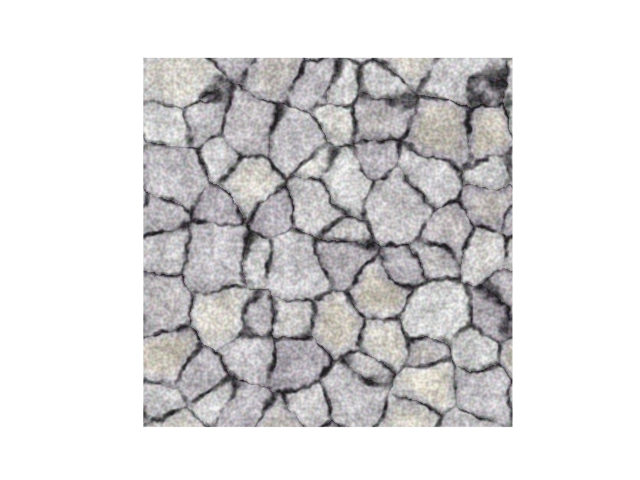
Reproduce this texture procedurally as a Shadertoy shader.

```glsl
const vec3 PAPER = vec3(1.0);
const vec3 CREAM = vec3(0.035, 0.012, -0.035);
const vec3 LAVENDER = vec3(0.006, -0.014, 0.016);
const vec2 PATCH_CENTER = vec2(0.5124, 0.495);  // fraction of the canvas
const float PATCH_SIZE = 0.769;                 // fraction of canvas height
const float STONES = 8.0;                       // stones across the patch

struct Stone {
    float gap;    // zero on the joint, growing inwards
    vec2 offset;  // from the stone's center
    vec2 id;
};

vec2 hash2(vec2 p, float seed) {
    vec3 q = fract(vec3(p.xyx + seed) * vec3(0.1031, 0.1030, 0.0973));
    q += dot(q, q.yzx + 33.33);
    return fract((q.xx + q.yz) * q.zy);
}

float corner(vec2 cell, vec2 f, vec2 o, float period, float seed) {
    float angle = 6.2832 * hash2(mod(cell + o, period), seed).x;
    return dot(vec2(cos(angle), sin(angle)), f - o);
}

// Gradient noise that wraps after "period" cells, p in 0..1
float noise(vec2 p, float period, float seed) {
    p *= period;
    vec2 i = floor(p), f = fract(p);
    vec2 u = f * f * f * (f * (f * 6.0 - 15.0) + 10.0);
    float a = corner(i, f, vec2(0, 0), period, seed);
    float b = corner(i, f, vec2(1, 0), period, seed);
    float c = corner(i, f, vec2(0, 1), period, seed);
    float d = corner(i, f, vec2(1, 1), period, seed);
    return mix(mix(a, b, u.x), mix(c, d, u.x), u.y);
}

vec2 warp(vec2 p, float period, float seed) {
    return vec2(noise(p, period, seed), noise(p, period, seed + 7.0));
}

// Wrapping cells with a random radius each, giving rounded stones
Stone findStone(vec2 p, float period) {
    vec2 base = floor(p * period), f = fract(p * period);
    float first = 9.0, second = 9.0;
    Stone s = Stone(0.0, vec2(0.0), vec2(0.0));
    for (int y = -2; y <= 2; y++) {
        for (int x = -2; x <= 2; x++) {
            vec2 cell = vec2(x, y);
            vec2 id = mod(base + cell, period);
            vec2 offset = f - cell - 0.5 - 0.85 * (hash2(id, 3.0) - 0.5);
            float d = length(offset) - 0.42 * hash2(id, 11.0).x;
            if (d < first) {
                second = first;
                first = d;
                s.offset = offset;
                s.id = id;
            } else {
                second = min(second, d);
            }
        }
    }
    s.gap = second - first;
    return s;
}

vec3 stoneWall(vec2 p) {
    vec2 bent = p + 0.018 * warp(p, 14.0, 21.0) + 0.007 * warp(p, 50.0, 35.0);
    Stone s = findStone(bent, STONES);
    vec2 pick = hash2(s.id, 51.0);

    // Joints come and go, and are deepest at the upper right of a stone
    float side = dot(normalize(s.offset + 0.001), vec2(0.6, 0.8));
    float depth = 0.62 + 1.1 * noise(p, 15.0, 61.0)
                + 0.7 * noise(p, 44.0, 67.0) + 0.22 * side;
    depth = clamp(depth, 0.08, 1.0);
    float joint = 1.0 - smoothstep(0.02, 0.08 + 0.11 * depth, s.gap);
    float halo = exp(-7.0 * s.gap);

    // Mottled faces with soft and fine grain
    float mottle = 0.13 * noise(p, 12.0, 71.0) + 0.12 * noise(p, 30.0, 73.0);
    float grain = 0.13 * noise(p, 68.0, 79.0) + 0.15 * noise(p, 110.0, 83.0);
    float tone = 0.765 + 0.13 * (pick.x - 0.5) + mottle + grain;
    tone -= 0.13 * halo + 0.46 * joint * depth;

    // Warm hearts, cool rims and faint colour speckle
    float warmth = smoothstep(0.4, 1.0, pick.y) * smoothstep(0.1, 0.5, s.gap);
    vec3 tint = mix(LAVENDER * (1.0 - pick.x), CREAM, warmth);
    vec3 speckle = vec3(noise(p, 60.0, 91.0), noise(p, 60.0, 95.0),
                        noise(p, 60.0, 99.0));
    return clamp(tone + tint + 0.045 * speckle, 0.13, 0.95);
}

// Coverage of a square of half side 0.5 around the origin
float squareMask(vec2 p, float blur) {
    float d = max(abs(p.x), abs(p.y)) - 0.5;
    return 1.0 - smoothstep(-blur, blur, d);
}

void mainImage(out vec4 fragColor, in vec2 fragCoord) {
    vec2 p = (fragCoord - PATCH_CENTER * iResolution.xy)
           / (PATCH_SIZE * iResolution.y);
    float mask = squareMask(p, 0.002);
    vec3 color = mix(PAPER, stoneWall(p + 0.5), mask);
    fragColor = vec4(color, 1.0);
}
```
